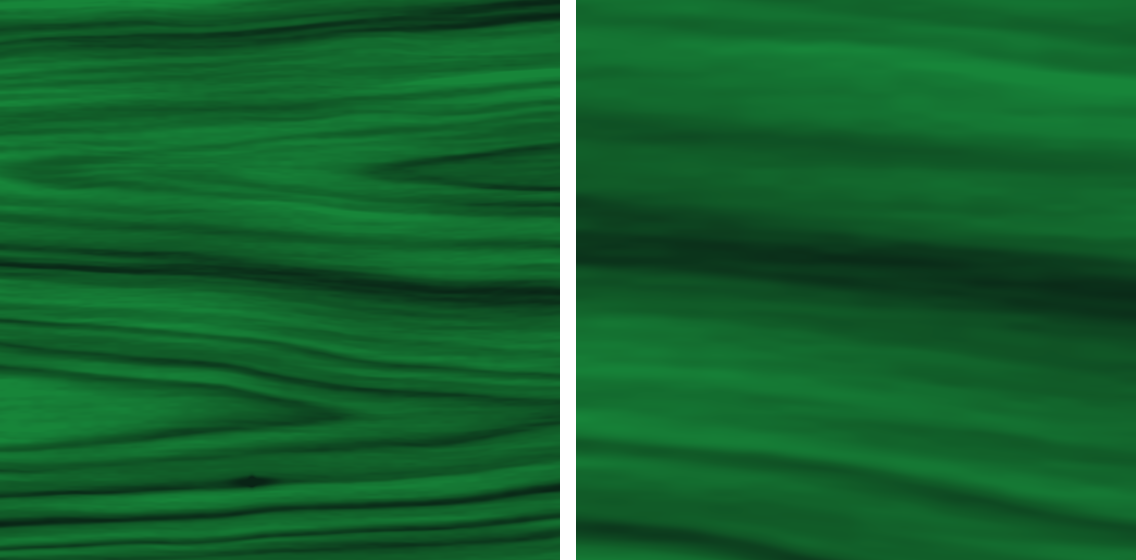
Left: the whole. Right: its middle third, enlarged.
This texture is drawn by a WebGL 1 fragment shader. Its source:

```glsl
precision highp float;
// Green stained wood: horizontal grain with two opposed cathedral figures and a small knot.

uniform vec2 u_resolution;

// Stain colours, dark to light
const vec3 DEEP   = vec3(0.035, 0.14, 0.085);
const vec3 MIDDLE = vec3(0.066, 0.36, 0.157);
const vec3 BRIGHT = vec3(0.090, 0.52, 0.225);

// Layout, in canvas units
const float UPPER_AXIS = 0.70;
const float LOWER_AXIS = 0.27;
const float TIP_ROUND  = 0.030;
const vec2 TOP_BAND    = vec2(0.930, 0.052);   // height at left, slope
const vec2 MIDDLE_BAND = vec2(0.548, -0.074);
const vec2 KNOT        = vec2(0.45, 0.14);
const vec2 KNOT_SIZE   = vec2(0.036, 0.010);

// Strengths
const float UPPER_TONE = 0.82;
const float LOWER_TONE = 0.73;
const float WARP  = 0.024;
const float RINGS = 0.34;
const float VEINS = 0.26;
const float FIBRE = 0.13;

float hash(vec2 p) {
  vec3 q = fract(vec3(p.xyx) * 0.1031);
  q += dot(q, q.yzx + 33.33);
  return fract((q.x + q.y) * q.z);
}

// Value noise, -0.5 to 0.5
float noise(vec2 p) {
  vec2 i = floor(p), f = fract(p);
  f = f * f * f * (f * (f * 6.0 - 15.0) + 10.0);
  float low = mix(hash(i), hash(i + vec2(1.0, 0.0)), f.x);
  float high = mix(hash(i + vec2(0.0, 1.0)), hash(i + vec2(1.0, 1.0)), f.x);
  return mix(low, high, f.y) - 0.5;
}

// Growth line with a crisp outer and a soft inner flank
float line(float u, float centre, float width) {
  float d = (u - centre) / width;
  d *= d > 0.0 ? 1.5 : 0.8;
  return exp(-d * d);
}

// Broad dark band made of several streaks
float band(float d, float halfWidth, float x) {
  float envelope = 1.0 - smoothstep(0.35, 1.25, abs(d) / halfWidth);
  return envelope * (0.60 + 0.75 * noise(vec2(x * 1.3, d * 85.0 + 7.0)));
}

// Streaks that follow the growth coordinate u
float grain(float x, float u, float seed) {
  return RINGS * noise(vec2(x * 1.7 + seed, u * 32.0 + seed))
       + VEINS * noise(vec2(x * 2.3 - seed, u * 83.0));
}

// Figure whose tips point left
float upperFigure(vec2 p) {
  float dy = p.y - UPPER_AXIS;
  float u = length(vec2(dy, TIP_ROUND)) - 0.07 * p.x;
  float tone = UPPER_TONE + grain(p.x, u + 0.12 * dy, 11.3);
  tone -= 0.28 * line(u, 0.027, 0.009) + 0.24 * line(u, 0.011, 0.008);
  tone -= 0.30 * line(u, -0.017, 0.005);
  tone -= 0.26 * (1.0 - smoothstep(-0.022, -0.014, u));
  return tone - 0.16 * line(u, 0.085, 0.014);
}

// Figure whose tips point right, with strong lines below it
float lowerFigure(vec2 p) {
  float dy = p.y - LOWER_AXIS;
  float slope = mix(0.055, 0.09, smoothstep(-0.1, 0.1, dy));
  float u = length(vec2(dy, TIP_ROUND)) + slope * p.x;
  float below = 1.0 - smoothstep(-0.1, 0.0, dy);
  float tone = LOWER_TONE + grain(p.x, u + 0.10 * dy, 4.7);
  tone += 0.10 * (1.0 - smoothstep(0.04, 0.07, u));
  tone -= 0.38 * line(u, 0.072, 0.007) + 0.32 * line(u, 0.107, 0.008);
  tone -= 0.40 * line(u, 0.155, 0.008);
  tone -= below * (0.62 * line(u, 0.207, 0.011) + 0.50 * line(u, 0.252, 0.007));
  return tone - below * 0.35 * line(u, 0.280, 0.009);
}

void main() {
  vec2 uv = gl_FragCoord.xy / u_resolution;

  // Bend the grain gently, and part it around the knot
  vec2 p = uv;
  p.y += WARP * noise(uv * vec2(2.6, 5.0) + 3.1);
  p.y += 0.35 * WARP * noise(uv * vec2(7.0, 17.0) + 9.4);
  vec2 k = (uv - KNOT) / KNOT_SIZE;
  p.y -= 0.005 * k.y * exp(-0.3 * dot(k, k));

  // Two figures meet along the middle band
  float fromMiddle = p.y - MIDDLE_BAND.x - MIDDLE_BAND.y * p.x;
  float fromTop = p.y - TOP_BAND.x - TOP_BAND.y * p.x;
  float tone = mix(lowerFigure(p), upperFigure(p), smoothstep(-0.025, 0.025, fromMiddle));
  tone -= 0.78 * band(fromMiddle, 0.042, p.x);
  tone -= 0.85 * band(fromTop, 0.035, p.x + 5.0);

  // Uneven stain and fine fibres
  tone += 0.14 * noise(p * vec2(3.0, 8.0) + 21.0);
  tone += FIBRE * noise(p * vec2(6.0, 150.0));
  tone += 0.5 * FIBRE * noise(p * vec2(45.0, 210.0));

  // Knot with a short upright crack
  vec2 crack = (uv - KNOT) / vec2(0.005, 0.010);
  tone -= 0.35 * exp(-dot(k, k)) + 0.40 * exp(-dot(crack, crack));

  tone = clamp(tone, 0.0, 1.0);
  vec3 colour = mix(DEEP, MIDDLE, smoothstep(0.0, 0.6, tone) * 0.4 + 0.6 * min(tone / 0.6, 1.0));
  colour = mix(colour, BRIGHT, max(tone - 0.6, 0.0) / 0.4);
  gl_FragColor = vec4(colour, 1.0);
}
```
